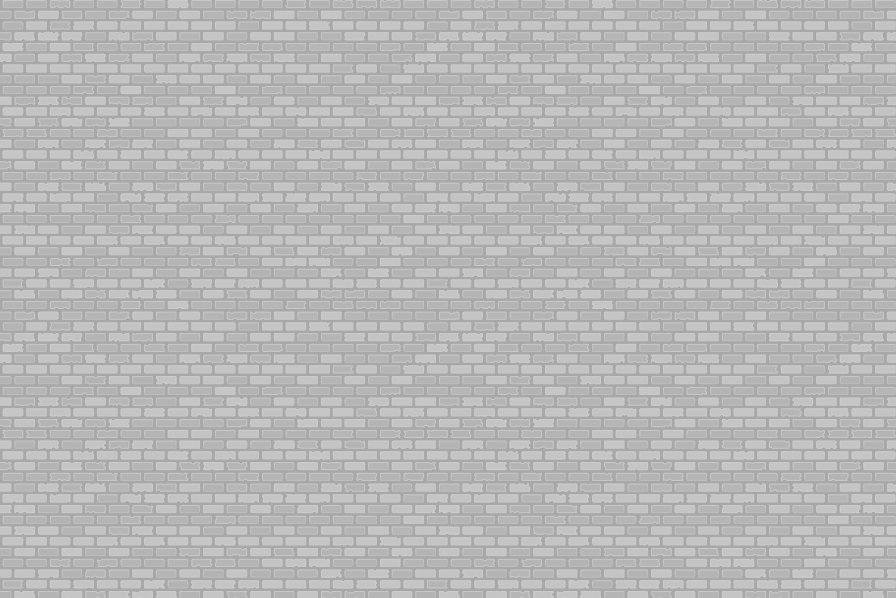
Reproduce this texture procedurally as a Shadertoy shader.

```glsl
// Grey brick wall in running bond: 38 bricks across, about 56 courses down.
// Each brick is a rounded box with a pale rim; courses cycle through dim, mixed
// and light tones, and hashed chips wear the edges on an 18 by 28 brick tile.

float hash(vec2 p) {
    return fract(sin(dot(p, vec2(12.9898, 78.233))) * 43758.5453);
}

float roundedBox(vec2 p, vec2 halfSize, float radius) {
    vec2 q = abs(p) - halfSize + radius;
    return length(max(q, 0.0)) + min(max(q.x, q.y), 0.0) - radius;
}

// Linear pixel coverage of the inside of a distance field
float coverage(float dist, float pixel) {
    return clamp(0.5 - dist / pixel, 0.0, 1.0);
}

void mainImage(out vec4 fragColor, in vec2 fragCoord) {
    vec2 uv = fragCoord / iResolution.xy;
    float pixel = 55.65 / iResolution.y;

    // Courses are counted from the top; odd ones shift by half a brick
    vec2 grid = vec2(uv.x * 38.0 - 0.05, (1.0 - uv.y) * 55.65 + 0.12);
    float course = floor(grid.y);
    grid.x += 0.5 * mod(course, 2.0);
    vec2 cell = floor(grid);
    vec2 id = mod(cell, vec2(18.0, 28.0));

    // Local position in units of one course height, y pointing down
    vec2 p = (fract(grid) - 0.5) * vec2(2.19, 1.0);

    // Tone: dim course, alternating course, light course, alternating course
    float phase = mod(course, 4.0);
    float alternating = mod(cell.x + (phase < 2.0 ? 1.0 : 0.0), 2.0);
    float light = phase == 0.0 ? 0.0 : phase == 2.0 ? 1.0 : alternating;
    if (hash(id + 3.7) < 0.1) light = 1.0 - light;

    // Brick body with slightly uneven corners
    float radius = mix(0.06, 0.18, hash(id + 8.1));
    float brick = roundedBox(p, vec2(0.95, 0.375), radius);

    // Chips: small bites from the long edges, or from the ends
    float worn = step(0.62, hash(id + 15.3));
    for (int i = 0; i < 3; i++) {
        vec2 seed = id + float(i) * 31.7;
        float side = hash(seed + 5.9) < 0.35 ? -1.0 : 1.0;
        vec2 bite = vec2(mix(-0.8, 0.8, hash(seed + 2.3)), 0.43 * side);
        if (hash(seed + 9.4) < 0.4) bite = vec2(0.99 * side, bite.x * 0.3);
        float size = worn * mix(0.1, 0.19, hash(seed + 6.6));
        brick = max(brick, size - length(p - bite));
    }

    // Rim is strongest on the upper and left edges
    float body = coverage(brick, pixel);
    float rim = body - coverage(brick + 0.09, pixel);
    float facing = smoothstep(-0.25, 0.3, -p.y - 0.2 * p.x);
    rim *= mix(0.45, 1.0, max(facing, worn));

    // Mortar, brick face, then rim
    vec3 mortar = vec3(0.66);
    vec3 face = vec3(mix(0.708, 0.77, light) + 0.012 * (hash(id + 21.0) - 0.5));
    vec3 color = mix(mortar, face, body);
    color = mix(color, vec3(mix(0.785, 0.80, light)), rim);

    fragColor = vec4(color, 1.0);
}
```
